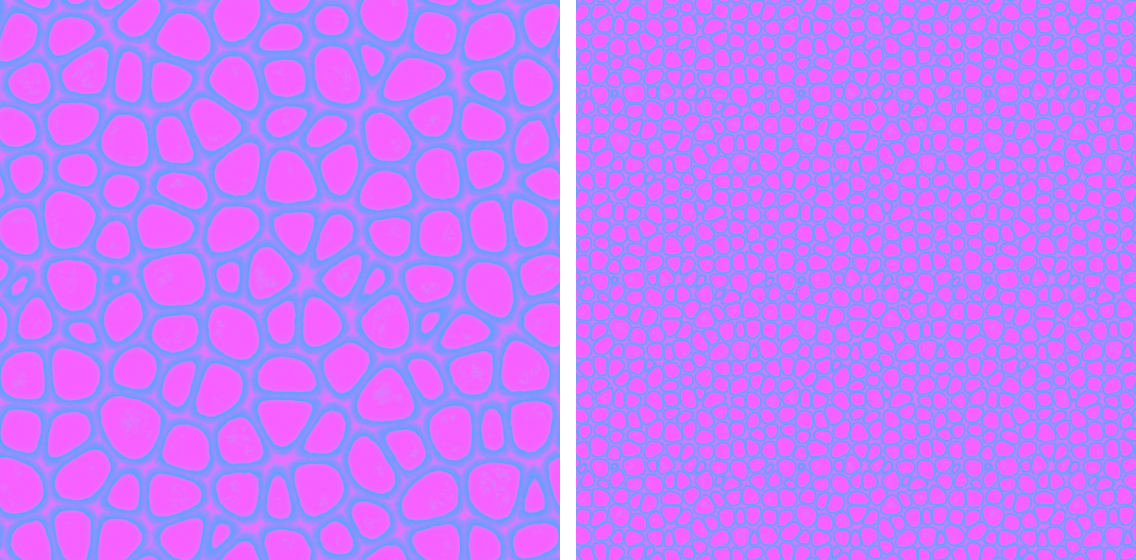
Left: one tile. Right: repeated 3 by 3.
Reproduce this texture map procedurally as a Shadertoy shader.

```glsl
// Tiling bed of rounded pebbles: a weighted Voronoi diagram whose cells are
// shrunk and rounded by a soft minimum of their edge distances. Depth inside
// or outside a pebble picks a colour on a blue-to-pink ramp, plus fine grain.

#define CELLS 11.0      // pebbles per side, whole number so it wraps
#define JITTER 0.78     // scatter of the pebble centres
#define SIZE_VAR 0.26   // spread of pebble sizes
#define ROUNDNESS 9.0   // lower is rounder
#define GAP 0.06        // half width of the narrow channels
#define LINE 0.020      // half width of the outline
#define RIM 28.0        // steepness of the shading inside the rim
#define ROUGH 0.022     // wobble of the outline
#define GRAIN 0.16      // strength of the speckle

const vec3 BLUE   = vec3(0.33, 0.64, 1.0);
const vec3 LILAC  = vec3(0.79, 0.50, 1.0);
const vec3 ORCHID = vec3(0.91, 0.45, 1.0);
const vec3 PINK   = vec3(0.97, 0.37, 1.0);

vec3 hash3(vec2 p) {
    vec3 q = fract(p.xyx * vec3(0.1031, 0.1030, 0.0973));
    q += dot(q, q.yxz + 33.33);
    return fract((q.xxy + q.yzz) * q.zyx);
}

// Value noise with n lattice cells per side, wrapping at the canvas edges
float wrapNoise(vec2 uv, float n) {
    vec2 p = uv * n, i = floor(p), f = p - i;
    f = f * f * (3.0 - 2.0 * f);
    float a = hash3(mod(i, n)).x;
    float b = hash3(mod(i + vec2(1, 0), n)).x;
    float c = hash3(mod(i + vec2(0, 1), n)).x;
    float d = hash3(mod(i + vec2(1, 1), n)).x;
    return mix(mix(a, b, f.x), mix(c, d, f.x), f.y);
}

// Pebble centre in xy, size weight in z
vec3 site(vec2 id) {
    vec3 h = hash3(mod(id, CELLS) + 5.0);
    return vec3(id + 0.5 + JITTER * (h.xy - 0.5), SIZE_VAR * h.z);
}

// Rounded depth of p inside the cell of one site, negative outside
float cellDepth(vec2 p, vec2 id) {
    vec3 a = site(id);
    float sum = 0.0;
    for (int y = -2; y <= 2; y++)
    for (int x = -2; x <= 2; x++) {
        if (x == 0 && y == 0) continue;
        vec3 b = site(id + vec2(x, y));
        vec2 r = b.xy - a.xy;
        float len = length(r);
        float edge = 0.5 * (len + (a.z - b.z) / len) - dot(p - a.xy, r / len);
        sum += exp(-ROUNDNESS * edge);
    }
    return -log(sum) / ROUNDNESS;
}

// Depth inside the pebbles: best of the two nearest cells, so it is continuous
float pebbleDepth(vec2 p) {
    vec2 base = floor(p), first = base, second = base;
    float d1 = 1e5, d2 = 1e5;
    for (int y = -2; y <= 2; y++)
    for (int x = -2; x <= 2; x++) {
        vec2 id = base + vec2(x, y);
        vec3 s = site(id);
        vec2 r = p - s.xy;
        float d = dot(r, r) - s.z;
        if (d < d1) {
            d2 = d1; second = first;
            d1 = d;  first = id;
        } else if (d < d2) {
            d2 = d; second = id;
        }
    }
    return max(cellDepth(p, first), cellDepth(p, second)) - GAP;
}

vec3 ramp(float t) {
    vec3 c = mix(BLUE, LILAC, clamp(t / 0.6, 0.0, 1.0));
    c = mix(c, ORCHID, clamp((t - 0.6) / 0.2, 0.0, 1.0));
    return mix(c, PINK, clamp((t - 0.8) / 0.2, 0.0, 1.0));
}

void mainImage(out vec4 fragColor, in vec2 fragCoord) {
    vec2 uv = fragCoord / iResolution.xy;
    float pixel = CELLS / iResolution.y;
    float fine = wrapNoise(uv, 256.0);
    float medium = wrapNoise(uv, 110.0);
    float depth = pebbleDepth(uv * CELLS) + ROUGH * (medium - 0.5);

    // Channels are blue, open ground between pebbles fades to orchid
    float ground = mix(0.24, 0.86, smoothstep(0.035, 0.19, -depth));
    ground += GRAIN * (fine + medium - 1.0);

    // Pebble tops: soft rim, stained patches and faint veins
    float top = 1.0 - 0.5 * exp(-RIM * max(depth, 0.0));
    float inner = smoothstep(0.08, 0.2, depth);
    float stain = smoothstep(0.55, 0.85, wrapNoise(uv, 31.0));
    float vein = 1.0 - smoothstep(0.0, 0.07, abs(wrapNoise(uv + 0.02 * medium, 23.0) - 0.5));
    top -= inner * (0.35 * stain * fine * medium + 0.09 * vein * stain);
    top -= GRAIN * 0.5 * fine * fine * medium;

    // Thin broken outline
    float tone = mix(ground, top, smoothstep(-pixel, pixel, depth));
    float width = max(LINE, 0.7 * pixel);
    float outline = exp(-depth * depth / (width * width));
    tone *= 1.0 - outline * mix(0.55, 1.0, fine);

    fragColor = vec4(ramp(tone), 1.0);
}
```
